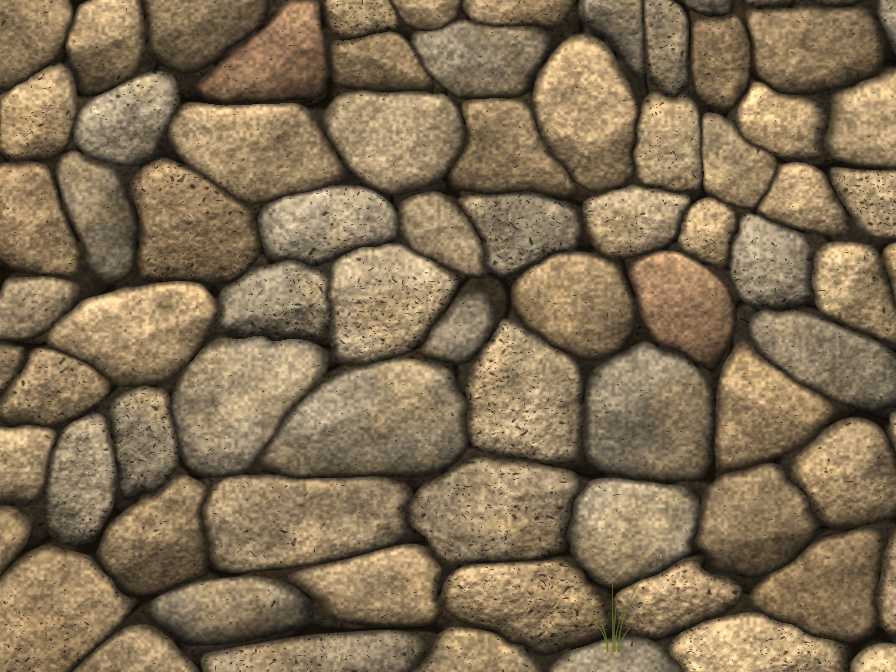
Write a Shadertoy shader that draws this texture.

```glsl
// A dry-stone wall of rounded field stones, larger towards the ground.
// Stones are cells of a weighted Voronoi diagram with smoothed corners, lit
// from above; fbm gives their grain and hashed spots give the pits.

const vec3 TAN = vec3(0.70, 0.60, 0.45);
const vec3 BROWN = vec3(0.54, 0.45, 0.33);
const vec3 GREY = vec3(0.52, 0.47, 0.385);
const vec3 RUST = vec3(0.58, 0.41, 0.29);
const vec3 OCHRE = vec3(0.69, 0.57, 0.39);
const vec3 GAP = vec3(0.085, 0.065, 0.033);
const vec3 GRASS = vec3(0.42, 0.46, 0.17);
const vec3 LIGHT = vec3(-0.18, 0.70, 0.69);

struct Stone {
    vec2 id;       // cell of the stone
    vec2 local;    // position relative to its site
    vec2 outward;  // direction to the nearest rim
    float edge;    // rounded distance to the rim
};

vec2 hash2(vec2 p) {
    vec3 a = fract(p.xyx * vec3(0.1031, 0.1030, 0.0973));
    a += dot(a, a.yzx + 33.33);
    return fract((a.xx + a.yz) * a.zy);
}

float noise(vec2 p) {
    vec2 i = floor(p), f = fract(p);
    f = f * f * (3.0 - 2.0 * f);
    float low = mix(hash2(i).x, hash2(i + vec2(1, 0)).x, f.x);
    float high = mix(hash2(i + vec2(0, 1)).x, hash2(i + vec2(1, 1)).x, f.x);
    return mix(low, high, f.y);
}

float fbm(vec2 p) {
    float sum = 0.0, amp = 0.5;
    for (int i = 0; i < 5; i++) {
        sum += amp * noise(p);
        p = mat2(1.6, 1.2, -1.2, 1.6) * p + 5.3;
        amp *= 0.54;
    }
    return sum;
}

// Offset from q to a site, with its weight in z
vec3 site(vec2 cell, vec2 q) {
    vec2 h = hash2(cell);
    vec2 stagger = vec2(0.5 * mod(cell.y, 2.0), 0.0);
    float weight = 0.24 * hash2(cell + 41.0).x;
    return vec3(cell + stagger + 0.5 + 0.74 * (h - 0.5) - q, weight);
}

Stone findStone(vec2 q, float sharpness) {
    Stone s;
    vec2 base = floor(q);
    float best = 1e3;
    for (int k = 0; k < 25; k++) {
        vec2 cell = base + vec2(k % 5 - 2, k / 5 - 2);
        vec3 r = site(cell, q);
        float power = dot(r.xy, r.xy) - r.z;
        if (power < best) { best = power; s.id = cell; s.local = -r.xy; }
    }
    float total = 1e-9;
    s.outward = vec2(0.0);
    for (int k = 0; k < 25; k++) {
        vec2 cell = base + vec2(k % 5 - 2, k / 5 - 2);
        if (cell == s.id) continue;
        vec3 r = site(cell, q);
        vec2 across = r.xy + s.local;
        float span = length(across);
        float e = exp(-sharpness * (dot(r.xy, r.xy) - r.z - best) / (2.0 * span));
        total += e;
        s.outward += e * across / span;
    }
    s.outward /= total;
    s.edge = -log(total) / sharpness;
    return s;
}

float pits(vec2 p, float density) {
    vec2 cell = floor(p), h = hash2(cell + 17.0);
    vec2 d = fract(p) - 0.5 - 0.35 * (hash2(cell) - 0.5);
    d.y *= 1.0 + h.x;
    float radius = 0.14 + 0.2 * h.x;
    return step(h.y, density) * (1.0 - smoothstep(radius * 0.3, radius, length(d)));
}

vec3 stoneColour(vec2 h, vec2 g) {
    vec3 c = mix(BROWN, TAN, h.x);
    c = mix(c, GREY, smoothstep(0.45, 0.8, h.y));
    c = mix(c, RUST, 0.6 * step(0.94, g.x));
    return c * (0.84 + 0.3 * fract(g.y * 7.0));
}

// One layer of stones: colour, with coverage in alpha
vec4 stoneLayer(vec2 p, vec2 q, float blur) {
    Stone s = findStone(q, 15.0);
    vec2 h = hash2(s.id + 7.0), g = hash2(s.id + 83.0);
    float rim = s.edge + 0.012 - 0.03 * g.x;

    // Surface grain and its slope
    vec2 t = p + 9.0 * h;
    float grain = fbm(t * 24.0);
    vec2 e = vec2(0.0025, 0.0);
    vec2 slope = vec2(fbm((t + e.xy) * 24.0), fbm((t + e.yx) * 24.0)) - grain;
    vec2 tilt = -slope / e.x * mix(0.007, 0.017, g.y);

    // Domed flanks and two broken facets
    tilt += s.outward * 1.1 * pow(1.0 - clamp(rim / 0.27, 0.0, 1.0), 1.8);
    vec2 facet = normalize(h - 0.5 + 0.001);
    tilt += 0.32 * facet * smoothstep(-0.03, 0.04, dot(s.local, facet) - 0.1 * g.x);
    facet = normalize(g - 0.5 + 0.001);
    tilt += 0.25 * facet * smoothstep(-0.02, 0.03, dot(s.local, facet) - 0.12 * h.x);
    float diffuse = max(dot(normalize(vec3(tilt, 1.0)), LIGHT), 0.0);

    // Stains, specks and pits
    vec3 c = stoneColour(h, g);
    float stain = fbm(t * 9.0 + 31.0);
    c = mix(c, OCHRE, 0.4 * smoothstep(0.5, 0.75, stain));
    c *= 0.74 + 0.56 * grain;
    c *= 0.80 + 0.40 * noise(t * 200.0);
    float porous = smoothstep(0.35, 0.95, g.y) * smoothstep(0.3, 0.6, stain);
    vec2 ragged = t + 0.011 * vec2(noise(t * 90.0), noise(t * 90.0 + 8.0));
    float holes = max(pits(ragged * 58.0, 0.6 * porous), pits(ragged * 120.0, 0.08 + 0.6 * porous));
    c *= 1.0 - 0.55 * holes;

    float contact = mix(0.42, 1.0, smoothstep(0.0, 0.075, rim));
    return vec4(c * (0.46 + 0.88 * diffuse) * contact, smoothstep(-blur, blur, rim));
}

// Coverage of a thin blade bending away from its root
float blade(vec2 p, vec2 root, float tall, float bend) {
    float t = (p.y - root.y) / tall;
    float d = abs(p.x - root.x - bend * t * t);
    float width = 0.0022 * (1.0 - 0.6 * t);
    return step(0.0, t) * step(t, 1.0) * (1.0 - smoothstep(0.3 * width, width, d));
}

void mainImage(out vec4 fragColor, in vec2 fragCoord) {
    vec2 p = fragCoord / iResolution.y;
    float aspect = iResolution.x / iResolution.y;

    // Courses grow tighter with height; noise tips them and bends the outlines
    float density = 5.4 + 3.4 * p.y;
    vec2 q = vec2((p.x - 0.5 * aspect) * density * 0.87, p.y * (5.4 + 1.7 * p.y));
    q += 0.9 * (vec2(noise(q * 0.55 + 7.0), noise(q * 0.55 + 29.0)) - 0.5);
    q += 0.18 * (vec2(noise(q * 1.8), noise(q * 1.8 + 19.0)) - 0.5);
    q += 0.05 * (vec2(noise(q * 6.0 + 3.0), noise(q * 6.0 + 47.0)) - 0.5);
    float blur = density / iResolution.y;

    // Shadowed small stones behind, full stones in front
    vec4 back = stoneLayer(p + 3.0, q * 1.9 + 60.0, 1.9 * blur);
    vec4 front = stoneLayer(p, q + 20.0, blur);
    vec3 c = mix(GAP, back.rgb * 0.26 + 0.2 * GAP, back.a);
    c = mix(c, front.rgb, front.a);

    // A tuft of grass near the ground
    for (int i = 0; i < 7; i++) {
        vec2 h = hash2(vec2(i, 5));
        vec2 root = vec2(aspect * 0.685 + 0.02 * (h.y - 0.5), 0.03);
        c = mix(c, GRASS, 0.7 * blade(p, root, 0.06 + 0.06 * h.x, 0.1 * (h.y - 0.45)));
    }
    fragColor = vec4(c, 1.0);
}
```
